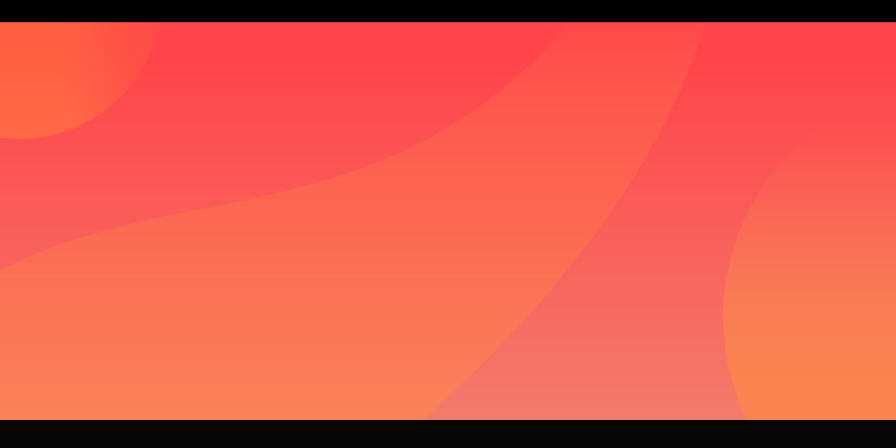
Give the GLSL for this background, as a Shadertoy shader.

```glsl
// Warm letterboxed backdrop: a red-to-pink vertical gradient crossed by a
// curved orange band, with two translucent discs at the sides.
// Each shape is an implicit function, antialiased by its screen derivative.

// Coverage of the region where d < 0.
float fill(float d) {
    return clamp(0.5 - d / max(fwidth(d), 1e-5), 0.0, 1.0);
}

float disc(vec2 p, vec2 center, float radius) {
    return fill(length(p - center) - radius);
}

// Height of the band's S-shaped upper edge.
float upperEdge(float x) {
    float u = x - 0.45;
    return 0.534 + u * (0.2 + u * (-0.02 + 0.472 * u));
}

// Horizontal position of the band's bowed right edge.
float rightEdge(float y) {
    float v = y - 0.0625;
    return 0.943 + v * (1.117 - 0.455 * v);
}

void mainImage(out vec4 fragColor, in vec2 fragCoord) {
    // Height is one unit; x is measured from the left edge.
    vec2 p = fragCoord / iResolution.y;
    p.x += 1.0 - 0.5 * iResolution.x / iResolution.y;

    // Backdrop gradient
    float fall = clamp((0.86 - p.y) / 0.8, 0.0, 1.0);
    vec3 color = mix(vec3(1.0, 0.272, 0.29), vec3(0.955, 0.485, 0.42), fall);

    // Curved band
    float depth = pow(clamp((0.951 - p.y) / 0.889, 0.0, 1.0), 0.85);
    vec3 bandColor = mix(vec3(1.0, 0.285, 0.29), vec3(0.98, 0.51, 0.345), depth);
    float band = fill(p.y - upperEdge(p.x)) * fill(p.x - rightEdge(p.y));
    color = mix(color, bandColor, band);

    // Upper-left disc, fading to the right
    float leftFade = mix(1.0, 0.25, smoothstep(0.12, 0.36, p.x));
    vec3 leftColor = mix(vec3(1.0, 0.41, 0.27), vec3(1.0, 0.37, 0.25),
                         smoothstep(0.69, 0.95, p.y));
    color = mix(color, leftColor, leftFade * disc(p, vec2(0.044, 1.008), 0.318));

    // Lower-right disc, fading upward
    float rightFade = 1.0 - smoothstep(0.06, 0.76, p.y);
    color = mix(color, vec3(0.98, 0.515, 0.305),
                rightFade * disc(p, vec2(2.135, 0.292), 0.521));

    // Letterbox bars
    float window = fill(p.y - 0.9505) * fill(0.0625 - p.y);
    vec3 barColor = vec3(0.02 * step(p.y, 0.5));
    fragColor = vec4(mix(barColor, color, window), 1.0);
}
```
